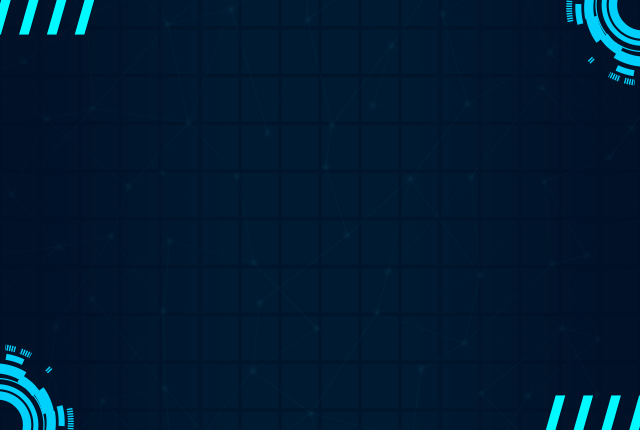
This background is drawn by a WebGL 2 fragment shader. Its source:

```glsl
#version 300 es
precision highp float;

#define GRID_COLUMNS 16.0
#define GRID_ROWS 9.0
#define NET_CELLS 6.0
#define NET_GLOW 0.026
#define NODE_GLOW 0.042
#define BAR_PERIOD 0.0647
#define BAR_HEIGHT 0.0804
#define BAR_SLANT 0.285
#define TICK_DEGREES 1.85

uniform vec2 u_resolution;
out vec4 outColor;

const vec3 NAVY_CENTRE = vec3(0.0, 0.102, 0.192);
const vec3 NAVY_EDGE = vec3(0.0, 0.066, 0.155);
const vec3 GRID_SHADE = vec3(0.0, 0.022, 0.026);
const vec3 NET_TINT = vec3(0.25, 1.0, 0.95);
const vec3 GEAR_BLUE = vec3(0.0, 0.82, 0.99);
const vec3 BAR_CYAN = vec3(0.0, 0.98, 1.0);

vec2 hash2(vec2 c) {
    vec3 h = fract(c.xyx * vec3(0.1031, 0.1030, 0.0973));
    h += dot(h, h.yzx + 33.33);
    return fract((h.xx + h.yz) * h.zy);
}

// Antialiased interval from lo to hi, softened over w
float band(float x, float lo, float hi, float w) {
    return clamp((x - lo) / w + 0.5, 0.0, 1.0) * clamp((hi - x) / w + 0.5, 0.0, 1.0);
}

// Polar is (radius, degrees)
float arc(vec2 polar, float r0, float r1, float a0, float a1, float px) {
    float degreesPerPixel = degrees(px / max(polar.x, px));
    return band(polar.x, r0, r1, px) * band(polar.y, a0, a1, degreesPerPixel);
}

vec2 toPolar(vec2 p) {
    return vec2(length(p), degrees(atan(p.y, p.x)));
}

float segmentDistance(vec2 p, vec2 a, vec2 b) {
    vec2 ab = b - a;
    return length(p - a - ab * clamp(dot(p - a, ab) / dot(ab, ab), 0.0, 1.0));
}

vec2 nodeAt(vec2 cell) {
    return (cell + 0.12 + 0.76 * hash2(cell + 17.0)) / NET_CELLS;
}

// Faint web joining one jittered node per cell
float network(vec2 p, float px) {
    vec2 home = floor(p * NET_CELLS);
    float width = max(0.0013, px);
    float glow = 0.0;
    for (int j = -1; j <= 1; j++) {
        for (int i = -1; i <= 1; i++) {
            vec2 cell = home + vec2(i, j);
            vec2 node = nodeAt(cell);
            float d = length(p - node);
            glow += NODE_GLOW * exp(-d * d / 0.00005);
            for (int k = 0; k < 4; k++) {
                vec2 next = cell + (k < 3 ? vec2(k - 1, 1) : vec2(1, 0));
                float strength = hash2(cell * 3.0 + float(k)).x;
                float line = 1.0 - smoothstep(0.0, width, segmentDistance(p, node, nodeAt(next)));
                glow += NET_GLOW * line * smoothstep(0.2, 0.9, strength);
            }
        }
    }
    return min(glow, 0.06);
}

// Corner dial: plain inner rings, stepped outer ring, blocks and ticks
float gear(vec2 p, float px) {
    vec2 inner = toPolar(p - vec2(-0.0058, 0.0116));
    vec2 outer = toPolar(p - vec2(-0.0116, 0.0174));
    float m = band(inner.x, 0.059, 0.0785, px);
    m = max(m, band(inner.x, 0.0835, 0.095, px));
    m = max(m, band(inner.x, 0.1066, 0.1095, px));

    m = max(m, arc(outer, 0.1143, 0.1376, 58.0, 120.0, px));
    m = max(m, arc(outer, 0.1060, 0.1270, 35.0, 61.0, px));
    m = max(m, arc(outer, 0.1124, 0.1395, 10.0, 36.0, px));
    m = max(m, arc(outer, 0.1200, 0.1415, -30.0, 11.0, px));

    m = max(m, arc(outer, 0.148, 0.162, 65.0, 80.5, px));
    m = max(m, arc(outer, 0.148, 0.162, -3.0, 14.4, px));

    float tickSoftness = degrees(px / max(outer.x, px)) / TICK_DEGREES;
    float ticks = band(fract(outer.y / TICK_DEGREES), 0.2, 0.8, tickSoftness);
    float groups = arc(outer, 0.1695, 0.183, 74.2, 82.2, px);
    groups += arc(outer, 0.1695, 0.183, 62.0, 70.5, px);
    groups += arc(outer, 0.1695, 0.183, -5.5, 11.2, px);
    groups += arc(outer, 0.168, 0.182, 42.6, 46.2, px);
    return max(m, ticks * groups);
}

// Slanted bars; x counts inward from the side edge
float bars(vec2 p, float px) {
    float u = p.x + BAR_SLANT * p.y;
    float stripe = band(fract(u / BAR_PERIOD), 0.04, 0.385, px / BAR_PERIOD);
    return stripe * band(p.y, -1.0, BAR_HEIGHT, px) * step(u, BAR_PERIOD * 3.6);
}

void main() {
    float px = 1.0 / u_resolution.y;
    vec2 uv = gl_FragCoord.xy / u_resolution;
    vec2 p = gl_FragCoord.xy * px;
    vec2 size = u_resolution * px;

    // Navy backdrop, darker toward the sides
    float side = abs(uv.x - 0.5) * 2.0;
    float middle = 1.0 - smoothstep(0.2, 1.0, side);
    vec3 color = mix(NAVY_EDGE, NAVY_CENTRE, middle);

    // Soft dark grid, then the web
    vec2 grid = vec2(uv.x * GRID_COLUMNS, uv.y * GRID_ROWS - 0.42);
    vec2 d = abs(fract(grid + 0.5) - 0.5) * vec2(size.x / GRID_COLUMNS, 1.0 / GRID_ROWS);
    float line = 1.0 - smoothstep(0.002, 0.006, min(d.x, d.y));
    color -= GRID_SHADE * line * (0.25 + 0.75 * middle);
    color += NET_TINT * network(p, px) * (0.6 + 0.4 * middle);

    // Half-turn symmetry puts each ornament in two opposite corners
    vec2 q = uv.y < 0.5 ? p : size - p;
    color = mix(color, GEAR_BLUE, gear(q, px));
    color = mix(color, BAR_CYAN, bars(vec2(size.x - q.x, q.y), px));
    outColor = vec4(color, 1.0);
}
```
